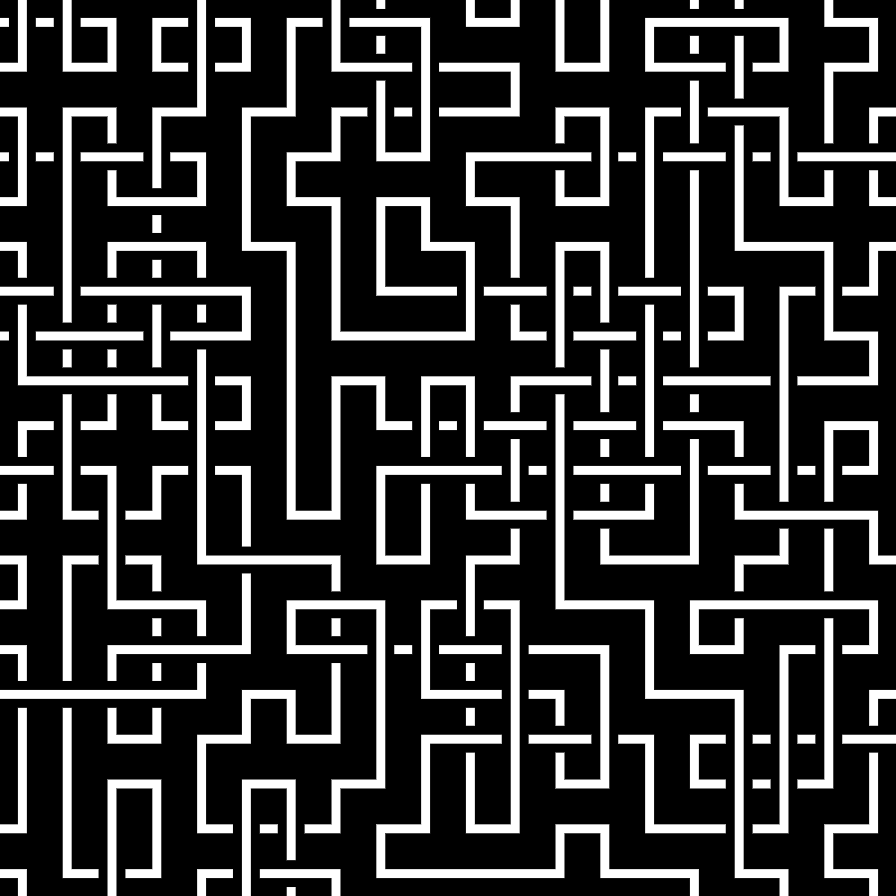
A WebGL 1 fragment shader for this pattern:

```glsl
precision highp float;

uniform vec2 u_resolution;

const int ROWS = 20;                // cells per canvas height
const float HALF_WIDTH = 0.1;       // half the strand width, in cells
const float GAP = 0.3;              // half the break in a strand passing under
const float MARKED_SHARE = 0.29;    // lower gives more crossings
const float HORIZONTAL_OVER = 0.5;  // share of crossings with the horizontal on top
const vec2 FACE_SEED = vec2(17.0, 5.0);
const vec2 CROSSING_SEED = vec2(71.3, 38.9);
const vec3 STRAND = vec3(1.0);
const vec3 GROUND = vec3(0.0);

float hash(vec2 p) {
  return fract(sin(dot(p, vec2(127.1, 311.7))) * 43758.5453);
}

// Random mark, 0 or 1, on each face between four cell centers.
float freeFace(float column, float row) {
  return step(hash(vec2(column, row) + FACE_SEED), MARKED_SHARE);
}

vec2 freePair(float column, float row) {
  return vec2(freeFace(column, row), freeFace(column, row + 1.0));
}

// Column between two free ones: a mark is only changed where it leaves
// no checkered 2x2 block, since that would make an empty cell.
vec2 linkedPair(float column, float row) {
  float below = 0.0;
  float above = freeFace(column, 0.0);
  for (int k = 0; k < ROWS; k++) {
    float y = float(k);
    if (y > row + 0.5) break;
    below = above;
    float wanted = freeFace(column, y + 1.0);
    vec2 checkered = vec2(wanted, below);
    bool blocked = freePair(column - 1.0, y) == checkered
                || freePair(column + 1.0, y) == checkered;
    above = blocked ? below : wanted;
  }
  return vec2(below, above);
}

vec2 facePair(float column, float row) {
  return mod(column, 2.0) < 0.5 ? freePair(column, row) : linkedPair(column, row);
}

// Distance to a strand running along +x from the given start.
float arm(vec2 p, float start) {
  return max(abs(p.y) - HALF_WIDTH, start - p.x);
}

void main() {
  float cellsPerPixel = float(ROWS) / u_resolution.y;
  vec2 grid = gl_FragCoord.xy * cellsPerPixel;
  vec2 cell = floor(grid);
  vec2 p = grid - cell - 0.5;

  // A strand crosses a cell side where the faces at its ends agree.
  vec2 west = facePair(cell.x, cell.y);
  vec2 east = facePair(cell.x + 1.0, cell.y);
  bool left = west.x == west.y;
  bool right = east.x == east.y;
  bool bottom = west.x == east.x;
  bool top = west.y == east.y;

  // At a crossing one strand is broken to pass under the other.
  float startX = -HALF_WIDTH;
  float startY = -HALF_WIDTH;
  if (left && right && bottom && top) {
    if (hash(cell + CROSSING_SEED) < HORIZONTAL_OVER) startY = GAP;
    else startX = GAP;
  }

  float d = 1.0;
  if (left) d = min(d, arm(-p, startX));
  if (right) d = min(d, arm(p, startX));
  if (bottom) d = min(d, arm(-p.yx, startY));
  if (top) d = min(d, arm(p.yx, startY));

  float coverage = clamp(0.5 - d / cellsPerPixel, 0.0, 1.0);
  gl_FragColor = vec4(mix(GROUND, STRAND, coverage), 1.0);
}
```
